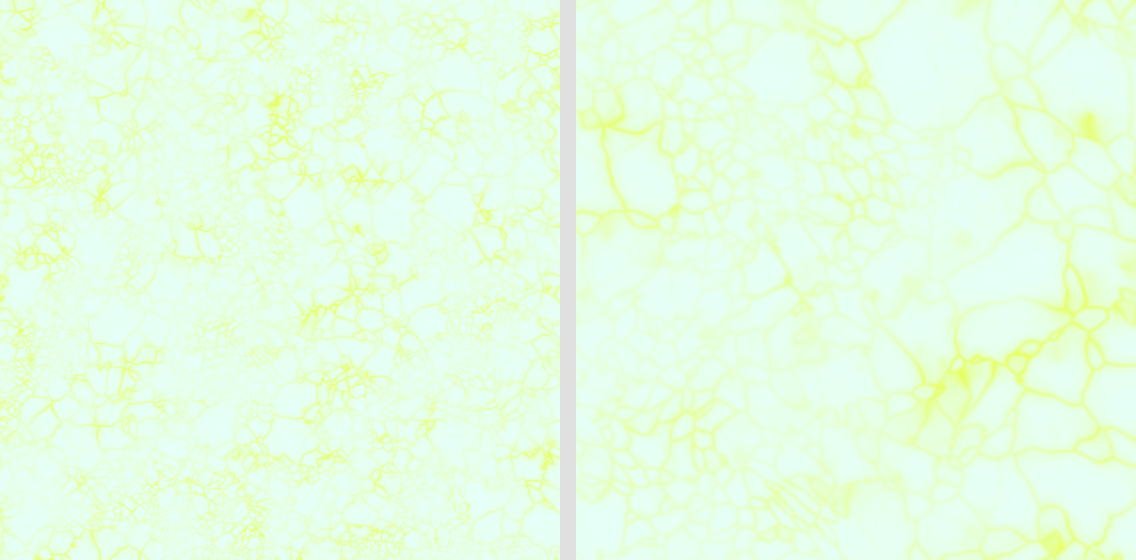
Left, the full canvas; right, a detail of the centre.
Reproduce this texture procedurally as a three.js fragment shader.

```glsl
// Pale mint foam: bubbles of mixed sizes parted by thin lime-yellow veins.
varying vec2 vUv;

const vec2 MINT_RED_GREEN = vec2(0.90, 1.0);
const float MINT_BLUE = 0.972;
const float VEIN_DEPTH = 0.08;
const float MAX_BLUE_LOSS = 0.60;

vec3 hash3(vec2 p, float seed) {
  vec3 q = fract(vec3(p.xyx + seed * 7.31) * vec3(0.1031, 0.1030, 0.0973));
  q += dot(q, q.yxz + 33.33);
  return fract((q.xxy + q.yzz) * q.zyx);
}

// Smooth value noise, 0 to 1.
float softNoise(vec2 p, float seed) {
  vec2 cell = floor(p);
  vec2 f = fract(p);
  f = f * f * (3.0 - 2.0 * f);
  float low = mix(hash3(cell, seed).x, hash3(cell + vec2(1.0, 0.0), seed).x, f.x);
  float high = mix(hash3(cell + vec2(0.0, 1.0), seed).x, hash3(cell + 1.0, seed).x, f.x);
  return mix(low, high, f.y);
}

// Layered sines that bend the bubble walls.
vec2 warp(vec2 p, float seed) {
  p += 0.0060 * sin(p.yx * vec2(31.0, 37.0) + seed);
  p += 0.0030 * sin(p.yx * vec2(83.0, 71.0) + seed * 2.3 + p * 40.0);
  p += 0.0011 * sin(p.yx * vec2(197.0, 223.0) + seed * 3.7 + p * 90.0);
  p += 0.0004 * sin(p.yx * vec2(467.0, 431.0) + seed * 5.1 + p * 210.0);
  return p;
}

// Merges one size of bubble into the two nearest signed distances.
vec2 addBubbles(vec2 nearest, vec2 p, float count, float shrink, float seed) {
  vec2 grid = p * count;
  vec2 home = floor(grid);
  for (int y = -1; y <= 1; y++) {
    for (int x = -1; x <= 1; x++) {
      vec2 cell = home + vec2(float(x), float(y));
      vec3 rnd = hash3(cell, seed);
      float radius = mix(0.08, 0.48, rnd.z);
      float d = (length(cell + rnd.xy - grid) - radius) / count + shrink;
      nearest = vec2(min(nearest.x, d), min(nearest.y, max(nearest.x, d)));
    }
  }
  return nearest;
}

// Vein density of a foam: high on walls, falling to zero inside bubbles.
float foamVeins(vec2 p, float seed) {
  float froth = smoothstep(0.46, 0.68, softNoise(p * 9.0, seed + 5.0));
  vec2 q = warp(p, seed);
  vec2 nearest = vec2(1.0);
  nearest = addBubbles(nearest, q, 10.5, 0.010 * froth, seed);
  nearest = addBubbles(nearest, q, 22.0, 0.002 * froth, seed + 1.0);
  nearest = addBubbles(nearest, q, 42.0, 0.007 * (1.0 - froth), seed + 2.0);
  nearest = addBubbles(nearest, q, 76.0, 0.016 * (1.0 - froth), seed + 3.0);
  float wall = nearest.y - nearest.x + 0.0002;
  float reach = mix(0.0115, 0.0050, froth);
  return pow(-log(1.0 - exp(-wall / reach)), 1.25);
}

// Uneven vein strength, averaging about one.
float veinStrength(vec2 p, float seed) {
  float n = softNoise(p * 22.0, seed);
  return 0.45 + 1.9 * n * n;
}

float blueLoss(vec2 p) {
  float front = 0.83 * veinStrength(p, 11.0) * foamVeins(p, 1.0);
  float back = 0.12 * veinStrength(p, 17.0) * foamVeins(p + 3.0, 23.0);
  return min(VEIN_DEPTH * (front + back), MAX_BLUE_LOSS);
}

void main() {
  // Four close samples smooth the thin walls.
  float loss = 0.0;
  for (int j = 0; j < 2; j++) {
    for (int i = 0; i < 2; i++) {
      vec2 offset = (vec2(float(i), float(j)) - 0.5) * 0.001;
      loss += 0.25 * blueLoss(vUv + offset);
    }
  }
  gl_FragColor = vec4(MINT_RED_GREEN, MINT_BLUE - loss, 1.0);
}
```
